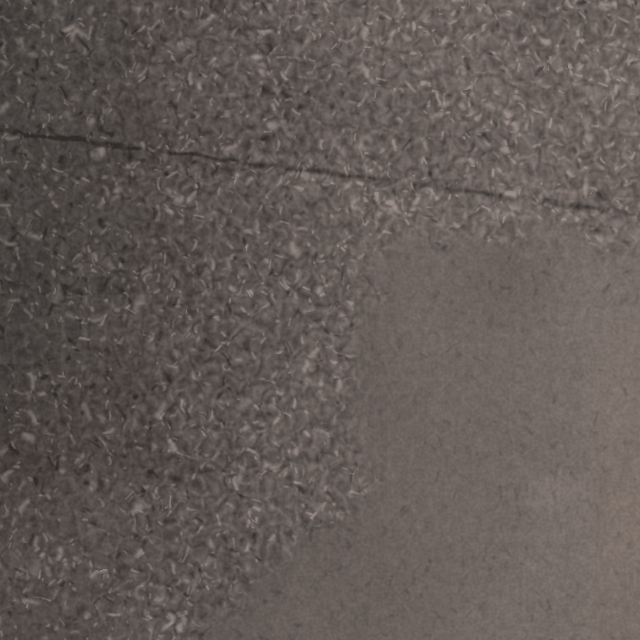
A WebGL 1 fragment shader for this texture:

```glsl
precision highp float;
// Worn concrete floor: a dark, flaky surface with a thin slanting crack, and a
// smoother, paler slab at lower right. Gradient noise makes the grain and the
// stains, and randomly turned capsules in jittered cells make the flakes.
uniform vec2 u_resolution;

float hash(vec2 p) {
  vec3 q = fract(vec3(p.xyx) * 0.1031);
  q += dot(q, q.yzx + 33.33);
  return fract((q.x + q.y) * q.z);
}

vec2 randomDirection(vec2 cell) {
  float angle = 6.2832 * hash(cell);
  return vec2(cos(angle), sin(angle));
}

// Gradient noise, roughly -0.7 to 0.7
float noise(vec2 p) {
  vec2 i = floor(p), f = fract(p);
  vec2 u = f * f * f * (f * (f * 6.0 - 15.0) + 10.0);
  vec2 e = vec2(1.0, 0.0);
  float a = dot(randomDirection(i), f);
  float b = dot(randomDirection(i + e), f - e);
  float c = dot(randomDirection(i + e.yx), f - e.yx);
  float d = dot(randomDirection(i + e.xx), f - e.xx);
  return mix(mix(a, b, u.x), mix(c, d, u.x), u.y);
}

float fbm(vec2 p) {
  float sum = 0.0, gain = 1.0;
  for (int k = 0; k < 4; k++) {
    sum += gain * noise(p);
    p = p * 2.03 + 17.3;
    gain *= 0.5;
  }
  return sum;
}

// Soft capsules, one at most per cell, leaning mostly steeply
float flakes(vec2 p, float density, float seed) {
  vec2 home = floor(p);
  float cover = 0.0;
  for (int y = -1; y <= 1; y++) {
    for (int x = -1; x <= 1; x++) {
      vec2 cell = home + vec2(float(x), float(y));
      vec2 id = cell + seed;
      vec2 centre = cell + vec2(hash(id + 3.1), hash(id + 7.7));
      float angle = 1.9 + 2.6 * (hash(id + 11.9) - 0.5);
      vec2 axis = vec2(cos(angle), sin(angle));
      float halfLength = mix(0.05, 0.5, pow(hash(id + 19.3), 2.0));
      float radius = mix(0.22, 0.38, hash(id + 23.5));
      vec2 d = p - centre;
      d -= axis * clamp(dot(d, axis), -halfLength, halfLength);
      float present = step(hash(id + 31.7), density);
      float strength = mix(0.35, 1.0, hash(id + 41.3));
      cover = max(cover, present * strength * (1.0 - smoothstep(0.0, radius, length(d))));
    }
  }
  return cover;
}

// 1 inside the smooth slab, whose left edge slants away near the bottom
float smoothSlab(vec2 p) {
  float wobble = 0.06 * fbm(p * 13.0);
  float left = 0.565 - 1.1 * max(0.24 - p.y, 0.0) + wobble;
  float top = 0.62 + 0.06 * (p.x - 0.57) + wobble;
  return smoothstep(-0.03, 0.045, p.x - left) * smoothstep(-0.03, 0.045, top - p.y);
}

// Uneven dark line falling gently to the right
float crack(vec2 p) {
  float line = 0.796 - 0.13 * p.x + 0.006 * noise(vec2(p.x * 22.0, 0.4));
  float width = 0.0075 + 0.006 * noise(vec2(p.x * 35.0, 4.5));
  float breaks = smoothstep(-0.5, 0.15, noise(vec2(p.x * 17.0, 9.3)));
  return (1.0 - smoothstep(0.0, width, abs(p.y - line))) * mix(0.4, 1.0, breaks);
}

// Broad light: dim at the left, paler toward the right
float floorTone(vec2 p, float slab) {
  float tone = mix(0.283, 0.424, smoothstep(-0.08, 0.8, p.x));
  tone += 0.035 * smoothstep(0.4, 0.0, p.y) * smoothstep(0.7, 0.1, p.x);
  tone -= 0.018 * smoothstep(0.3, 0.0, length(p - vec2(0.08, 0.55)));
  tone += slab * (0.008 + 0.034 * smoothstep(0.6, 1.0, p.x));
  tone -= slab * 0.025 * smoothstep(0.15, 0.0, length(p - vec2(0.8, 0.57)));
  tone += 0.03 * smoothstep(0.08, 0.01, length((p - vec2(0.87, 0.23)) * vec2(1.0, 1.4)));
  return tone + mix(0.04, 0.02, slab) * fbm(p * 6.0 + 2.7);
}

void main() {
  vec2 p = gl_FragCoord.xy / u_resolution;
  float slab = smoothSlab(p);
  float rough = 1.0 - 0.72 * slab;
  float tone = floorTone(p, slab);

  // Curled grain, calmer on the slab and in the dim left part
  vec2 warp = vec2(noise(p * 45.0), noise(p * 45.0 + 51.0));
  vec2 q = p + 0.008 * warp;
  float grain = 0.6 * noise(q * vec2(66.0, 58.0)) + 0.62 * noise(q * vec2(118.0, 104.0) + 8.0);
  float busy = mix(0.6, 1.0, smoothstep(0.05, 0.4, p.x));
  tone += 0.175 * grain * rough * busy + 0.04 * noise(p * 190.0);

  // Pale flakes in drifting clusters, then dark pits
  float cluster = 0.42 + 0.6 * fbm(p * 8.0 + 31.0);
  float pale = max(flakes(q * 40.0, cluster * 0.55, 5.0), 0.9 * flakes(q * 74.0, cluster * 0.9, 67.0));
  tone += 0.185 * pale * rough * (1.0 - 0.7 * slab);
  tone -= 0.1 * flakes(q * 60.0, 0.25, 113.0) * mix(0.35, 1.0, rough);

  // Crack with a crumbled pale rim beneath it
  float rimDistance = p.y - (0.768 - 0.13 * p.x);
  float rim = smoothstep(0.04, 0.0, abs(rimDistance)) * smoothstep(0.2, 0.6, p.x);
  tone += 0.045 * rim * smoothstep(-0.2, 0.4, noise(p * 30.0));
  tone -= 0.14 * crack(p) * mix(1.0, 0.8, p.x);

  // Upright brownish streaks along the right edge
  float streakZone = smoothstep(0.9, 0.97, p.x + 0.04 * (0.3 - p.y)) * smoothstep(0.58, 0.3, p.y);
  tone += streakZone * (0.012 + 0.025 * noise(vec2(p.x * 45.0, p.y * 2.0)));

  vec3 warmTint = vec3(1.0, 0.913, 0.868);
  vec3 greyTint = vec3(0.985, 0.94, 0.9);
  float grey = smoothstep(0.4, 0.0, p.x + 0.1 * fbm(p * 4.0)) * smoothstep(0.2, 0.5, p.y);
  vec3 tint = mix(warmTint, greyTint, 0.6 * grey);
  tint = mix(tint, vec3(1.01, 0.91, 0.84), 0.5 * streakZone);
  gl_FragColor = vec4(clamp(tone, 0.19, 0.6) * tint, 1.0);
}
```
